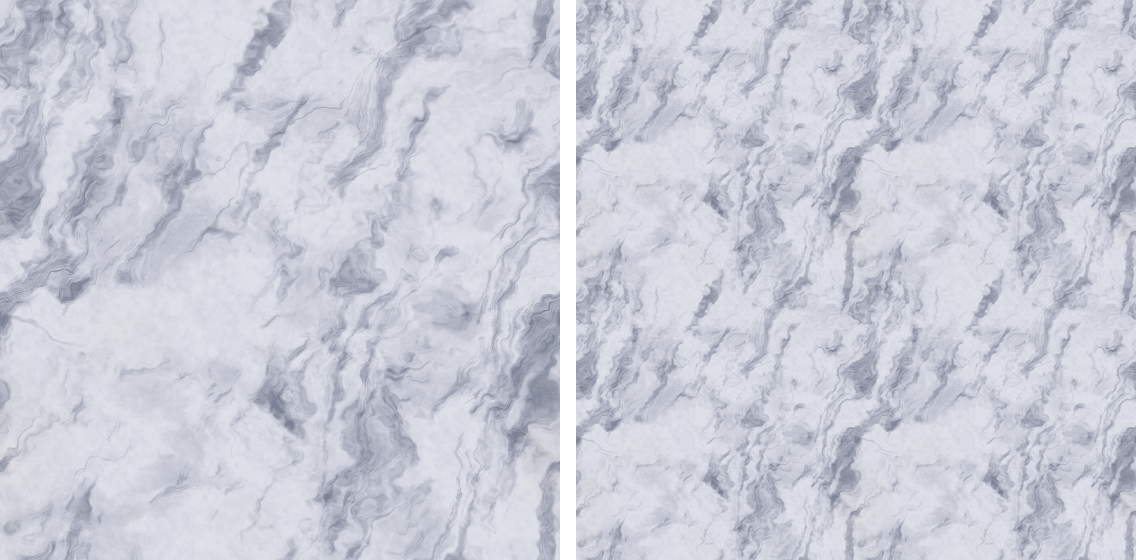
Left: one tile. Right: repeated 2 by 2.
Give the GLSL for this texture, as a three.js fragment shader.

```glsl
varying vec2 vUv;

const vec3 WHITE = vec3(0.866, 0.875, 0.912);
const vec3 SLATE = vec3(0.490, 0.512, 0.590);
const vec3 CREAM = vec3(0.868, 0.858, 0.862);

// Hashes of a lattice cell that wraps after reps cells
vec2 cellHash(vec2 cell, vec2 reps, float seed) {
  vec2 wrapped = floor(mod(cell + 0.5, reps));
  vec3 h = fract(vec3(wrapped.xyx + seed * 7.13) * vec3(0.1031, 0.1030, 0.0973));
  h += dot(h, h.yzx + 33.33);
  return fract((h.xx + h.yz) * h.zy);
}

// Value noise, 0 to 1, repeating reps times over the unit square
float noise(vec2 uv, vec2 reps, float seed) {
  vec2 g = uv * reps + seed * 0.37;
  vec2 c = floor(g);
  vec2 f = g - c;
  f = f * f * f * (f * (f * 6.0 - 15.0) + 10.0);
  float a = cellHash(c, reps, seed).x;
  float b = cellHash(c + vec2(1.0, 0.0), reps, seed).x;
  float d = cellHash(c + vec2(0.0, 1.0), reps, seed).x;
  float e = cellHash(c + vec2(1.0, 1.0), reps, seed).x;
  return mix(mix(a, b, f.x), mix(d, e, f.x), f.y);
}

// Layered noise; a higher gain gives rougher edges
float fbm(vec2 uv, vec2 reps, float gain, float seed) {
  float sum = 0.0;
  float total = 0.0;
  float weight = 1.0;
  for (int i = 0; i < 5; i++) {
    sum += weight * noise(uv, reps, seed + float(i));
    total += weight;
    reps *= 2.0;
    weight *= gain;
  }
  return sum / total;
}

// Cellular noise: distances to the nearest and second nearest point
vec2 cellular(vec2 uv, vec2 reps, float seed) {
  vec2 g = uv * reps;
  vec2 c = floor(g);
  vec2 nearest = vec2(9.0);
  for (int y = -1; y <= 1; y++) {
    for (int x = -1; x <= 1; x++) {
      vec2 cell = c + vec2(float(x), float(y));
      float d = length(cell + cellHash(cell, reps, seed) - g);
      nearest = d < nearest.x ? vec2(d, nearest.x) : vec2(nearest.x, min(nearest.y, d));
    }
  }
  return nearest;
}

// Whole-number shears: they lean the lattice yet keep the tiling
vec2 leanSteep(vec2 p) { return vec2(2.0 * p.x - p.y, p.x); }
vec2 leanDiagonal(vec2 p) { return vec2(p.x - p.y, p.y); }

float line(float distance, float width) {
  return 1.0 - smoothstep(0.0, width, abs(distance));
}

void main() {
  vec2 uv = vUv;
  vec2 warp = vec2(fbm(uv, vec2(5.0), 0.6, 1.0), fbm(uv, vec2(5.0), 0.6, 11.0)) - 0.5;
  vec2 p = uv + 0.17 * warp;

  // Regions, clouds, lumps and leaning streaks
  float region = noise(leanDiagonal(p), vec2(4.0, 3.0), 21.0);
  float cloud = fbm(p, vec2(8.0), 0.62, 31.0);
  float lump = fbm(p, vec2(24.0), 0.65, 36.0);
  float steep = fbm(leanSteep(p), vec2(10.0, 6.0), 0.6, 41.0);
  float diagonal = fbm(leanDiagonal(p), vec2(12.0, 7.0), 0.6, 51.0);
  float lean = smoothstep(0.35, 0.65, noise(uv, vec2(2.0), 61.0));
  float streak = mix(diagonal, steep, lean);
  streak += 0.3 * (cloud - 0.5) + 0.3 * (lump - 0.5) + 0.26 * (region - 0.5);

  // Grey bodies with frosted scratches
  float body = smoothstep(0.54, 0.80, streak);
  float frost = fbm(leanDiagonal(p), vec2(50.0, 26.0), 0.8, 71.0);
  float tone = 0.035 + 0.25 * smoothstep(0.4, 0.8, cloud);
  tone += body * (0.52 - 0.9 * (frost - 0.5));

  // Dark seams in the bodies and thin broken cracks
  float broken = smoothstep(0.42, 0.62, fbm(uv, vec2(11.0), 0.6, 81.0));
  float seam = line(steep - diagonal, 0.028) * smoothstep(0.5, 0.64, streak);
  tone += 0.26 * broken * seam;
  vec2 crackCell = cellular(leanDiagonal(p), vec2(5.0, 3.0), 91.0);
  float crack = line(crackCell.y - crackCell.x, 0.04);
  tone += 0.32 * broken * crack * smoothstep(0.35, 0.6, region);

  // Small smudges, mottling, grain and pale flecks
  float smudge = fbm(leanDiagonal(p), vec2(26.0, 18.0), 0.6, 101.0);
  tone += 0.42 * smoothstep(0.57, 0.82, smudge) * smoothstep(0.42, 0.6, cloud);
  tone += 0.16 * (lump - 0.5);
  tone += 0.07 * (noise(uv, vec2(90.0), 111.0) - 0.5);
  tone += 0.06 * (noise(uv, vec2(210.0), 121.0) - 0.5);
  float fleck = 1.0 - smoothstep(0.03, 0.15, cellular(p, vec2(52.0), 131.0).x);
  tone -= 0.1 * fleck * smoothstep(0.55, 0.8, noise(uv, vec2(24.0), 141.0));

  // Cool ramp with a faint warm stain in the pale stone
  float stain = smoothstep(0.6, 0.9, noise(p, vec2(5.0), 151.0));
  vec3 stone = mix(WHITE, CREAM, 0.4 * stain);
  gl_FragColor = vec4(mix(stone, SLATE, clamp(tone, 0.0, 1.0)), 1.0);
}
```
